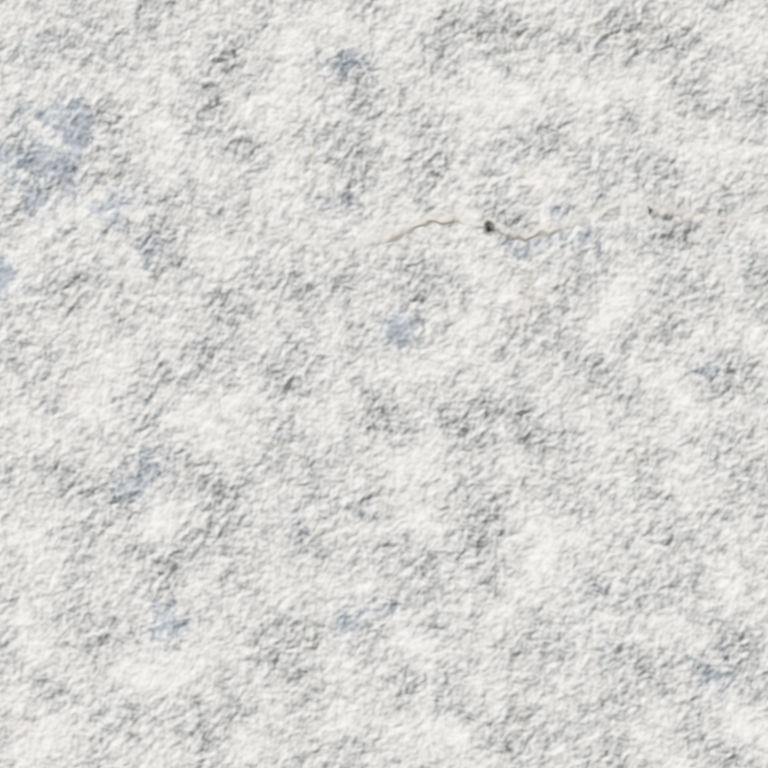
Reproduce this texture procedurally as a Shadertoy shader.

```glsl
// Rough white plaster with fine crumbly grain, faint blue stains and a thin crack.

float hash(vec2 p) {
    return fract(sin(dot(p, vec2(127.1, 311.7))) * 43758.5453);
}

float corner(vec2 cell, vec2 d) {
    float a = 6.2832 * hash(cell);
    return dot(vec2(cos(a), sin(a)), d);
}

// Gradient noise around zero
float noise(vec2 p) {
    vec2 i = floor(p), f = fract(p), e = vec2(1, 0);
    vec2 s = f * f * f * (f * (f * 6.0 - 15.0) + 10.0);
    return mix(mix(corner(i, f), corner(i + e.xy, f - e.xy), s.x),
               mix(corner(i + e.yx, f - e.yx), corner(i + e.xx, f - e.xx), s.x), s.y);
}

float fbm(vec2 p) {
    float sum = 0.0, amp = 0.5;
    for (int i = 0; i < 4; i++) {
        sum += amp * noise(p);
        p = mat2(1.6, 1.2, -1.2, 1.6) * p + 17.3;
        amp *= 0.6;
    }
    return sum;
}

// Grain height: rotated octaves, slightly stretched towards the upper right
float grainHeight(vec2 uv) {
    vec2 warp = vec2(noise(uv * 45.0), noise(uv * 45.0 + 31.7));
    vec2 p = mat2(0.8, -0.6, 0.6, 0.8) * (uv + 0.003 * warp);
    p *= vec2(0.85, 1.1) * 62.0;
    float sum = 0.0, amp = 0.8;
    for (int i = 0; i < 3; i++) {
        sum += amp * noise(p);
        p = mat2(1.35, 0.9, -0.9, 1.35) * p + 23.7;
        amp *= 0.8;
    }
    return sum;
}

float blob(vec2 uv, vec2 center, float radius) {
    vec2 d = (uv - center) / radius;
    return exp(-dot(d, d));
}

void mainImage(out vec4 fragColor, in vec2 fragCoord) {
    vec2 uv = fragCoord / iResolution.y;

    // Grain lit softly from the upper left, with darker hollows
    float height = grainHeight(uv);
    float relief = height - grainHeight(uv + vec2(-0.6, 0.8) * 0.0045);
    float mottle = fbm(uv * 12.0 + 4.0);
    float grain = (0.09 * relief + 0.12 * height) * (1.0 - 0.9 * mottle);
    float x = clamp(grain + 0.27 * mottle, -0.23, 0.23);
    float tone = 0.844 + x - 1.9 * x * x;
    vec3 color = tone + mix(vec3(0.001, 0.002, -0.005), vec3(0.006, 0.002, -0.008),
                            smoothstep(0.7, 0.9, tone));

    // Blue-grey stains, broken up by the grain and densest at the upper left
    float patches = fbm(uv * 8.0 + 51.0) - 0.25 * mottle - 0.14 * height
                  + 0.45 * blob(uv, vec2(0.07, 0.79), 0.1)
                  + 0.35 * blob(uv, vec2(0.0, 0.62), 0.04)
                  + 0.38 * blob(uv, vec2(0.53, 0.56), 0.035);
    float stain = smoothstep(0.2, 0.5, patches);
    color = mix(color, color * vec3(0.84, 0.87, 0.915), stain);

    // Faint warm tinge and pale glints
    float warm = smoothstep(0.2, 0.5, fbm(uv * 11.0 + 80.0));
    color *= mix(vec3(1), vec3(1.01, 0.99, 0.965), warm);
    float glint = smoothstep(0.4, 0.6, noise(uv * 90.0 + 12.0));
    color = mix(color, vec3(0.95, 0.95, 0.94), 0.4 * glint);

    // Crack: a wavering line with a cream lip above, fading to the left
    float path = 0.654 + 0.075 * uv.x + 0.014 * cos(26.0 * (uv.x - 0.575))
               + 0.007 * noise(vec2(uv.x * 38.0, 8.3)) + 0.006 * noise(uv * 75.0);
    float offset = uv.y - path;
    float reach = smoothstep(0.18, 0.5, uv.x);
    float opening = smoothstep(0.45, 0.54, uv.x) * (1.0 - smoothstep(0.72, 0.78, uv.x))
                  + 0.6 * smoothstep(0.82, 0.86, uv.x);
    opening *= clamp(0.7 + 1.5 * noise(vec2(uv.x * 40.0, 40.6)), 0.0, 1.0);
    float lip = exp(-pow((offset - 0.006) / 0.006, 2.0));
    float line = exp(-pow((offset + 0.001) / 0.003, 2.0));
    color = mix(color, vec3(0.91, 0.89, 0.86), 0.6 * lip * reach);
    color = mix(color, vec3(0.57, 0.53, 0.48), 0.7 * line * opening);

    // Ragged dark pits where the crack opens
    vec2 along = vec2(uv.x, offset) + 0.006 * vec2(noise(uv * 110.0), noise(uv * 110.0 + 5.5));
    float pits = blob(along, vec2(0.637, 0.0), 0.0055)
               + 0.7 * blob(along, vec2(0.848, 0.0), 0.005);
    color = mix(color, vec3(0.15, 0.15, 0.14), 0.9 * pits);

    fragColor = vec4(clamp(color, 0.0, 1.0), 1.0);
}
```
